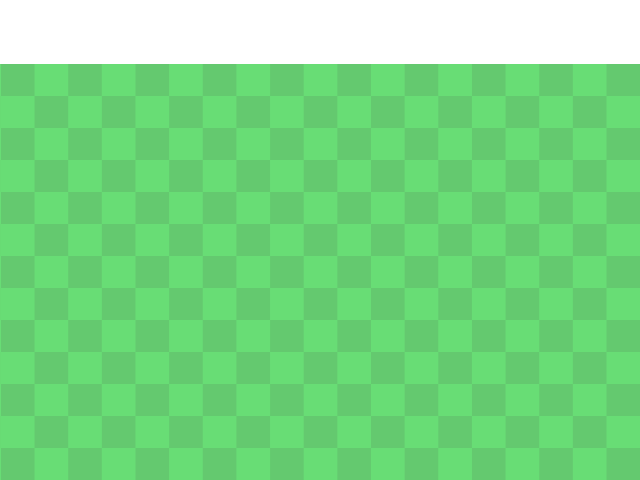
Reproduce this pattern procedurally as a Shadertoy shader.

```glsl
// A two-tone green checkerboard below a plain white band.
// Each axis gives a smoothed square wave; their product sets the tile parity,
// and pixel coverage softens the tile borders and the edge of the band.

#define TILE_SIZE   vec2(0.05257, 1.0 / 15.0)
#define LEFT_MARGIN 0.0014
#define TILE_ROWS   13.0
#define LIGHT_GREEN vec3(0.408, 0.867, 0.459)
#define DARK_GREEN  vec3(0.392, 0.790, 0.435)
#define BAND_COLOR  vec3(1.0)

// Alternates between +1 and -1 per tile, with a ramp one pixel wide.
vec2 squareWave(vec2 tile, vec2 pixel) {
    vec2 borderDistance = 0.5 - abs(mod(tile + 0.5, 2.0) - 1.0);
    return clamp(2.0 * borderDistance / pixel, -1.0, 1.0);
}

// Share of a pixel that lies on the positive side of an edge.
float coverage(float signedDistance, float pixel) {
    return clamp(signedDistance / pixel + 0.5, 0.0, 1.0);
}

void mainImage(out vec4 fragColor, in vec2 fragCoord) {
    vec2 uv = fragCoord / iResolution.xy;
    vec2 tile = (uv - vec2(LEFT_MARGIN, 0.0)) / TILE_SIZE;
    vec2 pixel = 1.0 / (iResolution.xy * TILE_SIZE);

    // Checkerboard; the top row extends under the band's soft edge.
    vec2 wave = squareWave(vec2(tile.x, min(tile.y, TILE_ROWS - 0.5)), pixel);
    float dark = 0.5 + 0.5 * wave.x * wave.y;

    // Light sliver left of the first column.
    dark *= coverage(tile.x, pixel.x);
    vec3 color = mix(LIGHT_GREEN, DARK_GREEN, dark);

    // Plain band along the top.
    color = mix(color, BAND_COLOR, coverage(tile.y - TILE_ROWS, pixel.y));
    fragColor = vec4(color, 1.0);
}
```
